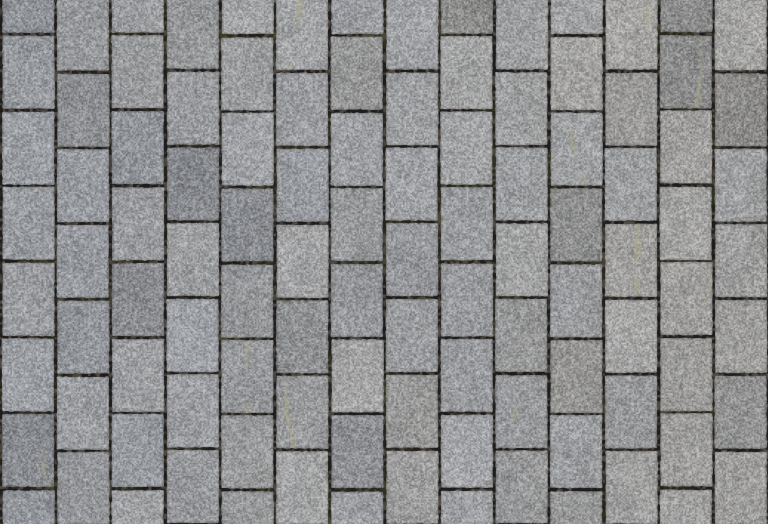
Write a Shadertoy shader that draws this texture.

```glsl
// Grey granite paving: upright blocks in columns, every second column shifted
// by half a block. Rounded boxes give the joints; hashed tones, fine grain,
// mossy joints, faint yellowish streaks and pale scuffs give the wear.

const vec2 REPEATS = vec2(14.01, 6.92);    // blocks across and down
const vec2 BLOCK = vec2(1.0, 1.383);       // block size in column widths
const float HALF_GAP = 0.025;
const float CORNER = 0.025;

const vec3 STONE_COOL = vec3(0.594, 0.605, 0.625);
const vec3 STONE_WARM = vec3(0.622, 0.620, 0.615);
const vec3 JOINT_DARK = vec3(0.12, 0.11, 0.11);
const vec3 JOINT_SOIL = vec3(0.31, 0.29, 0.26);
const vec3 MOSS = vec3(0.27, 0.27, 0.14);
const vec3 STREAK = vec3(0.68, 0.67, 0.54);
const vec3 SCUFF = vec3(0.80, 0.80, 0.79);

float hash(vec2 p) {
    vec3 q = fract(vec3(p.xyx) * 0.1031);
    q += dot(q, q.yzx + 33.33);
    return fract((q.x + q.y) * q.z);
}

float noise(vec2 p) {
    vec2 i = floor(p), f = fract(p);
    f = f * f * (3.0 - 2.0 * f);
    float low = mix(hash(i), hash(i + vec2(1, 0)), f.x);
    float high = mix(hash(i + vec2(0, 1)), hash(i + vec2(1, 1)), f.x);
    return mix(low, high, f.y);
}

float roundBox(vec2 p, vec2 halfSize, float radius) {
    vec2 d = abs(p) - halfSize + radius;
    return length(max(d, 0.0)) + min(max(d.x, d.y), 0.0) - radius;
}

// Speckle of mixed sizes, centred on zero
float grain(vec2 p) {
    return 0.55 * noise(p * 37.0) + 0.30 * noise(p * 21.0 + 40.0)
         + 0.15 * noise(p * 67.0 + 80.0) - 0.5;
}

// Slanted, broken stain across a block
float streakMask(vec2 q, vec2 id, vec2 p) {
    float present = step(0.87, hash(id + 51.0));
    float slope = (hash(id + 57.0) - 0.5) * 0.5;
    float centre = (hash(id + 63.0) - 0.5) * 0.7 + 0.10 * noise(p * 4.0);
    float line = smoothstep(0.09, 0.0, abs(q.x - centre - slope * q.y));
    return present * line * smoothstep(0.25, 0.75, noise(p * vec2(9.0, 3.0)));
}

// Short pale scrape on a few blocks
float scuffMask(vec2 q, vec2 id, vec2 p) {
    float present = step(0.94, hash(id + 71.0));
    vec2 centre = (vec2(hash(id + 75.0), hash(id + 79.0)) - 0.5) * 0.6;
    vec2 r = q - centre;
    float d = length(vec2(r.x - r.y, (r.x + r.y) * 0.45));
    return present * smoothstep(0.09, 0.02, d + 0.06 * noise(p * 20.0));
}

vec3 stoneColor(vec2 q, vec2 id, vec2 p, float across) {
    float warmth = clamp(across + 0.7 * (hash(id + 11.0) - 0.5), 0.0, 1.0);
    float tone = 0.055 * (hash(id + 5.0) - 0.5);
    tone -= 0.055 * step(0.86, hash(id + 23.0));
    tone += 0.04 * (noise(p * 2.3) - 0.5) + 0.36 * grain(p);
    vec3 color = mix(STONE_COOL, STONE_WARM, warmth) + tone;
    color = mix(color, STREAK, 0.5 * streakMask(q, id, p));
    return mix(color, SCUFF, 0.7 * scuffMask(q, id, p));
}

vec3 jointColor(vec2 p) {
    float soil = smoothstep(0.35, 0.9, noise(p * 18.0));
    float moss = smoothstep(0.55, 0.85, noise(p * 1.7 + 9.0));
    vec3 color = mix(JOINT_DARK, JOINT_SOIL, soil);
    return mix(color, MOSS, 0.6 * moss * noise(p * 14.0 + 30.0));
}

void mainImage(out vec4 fragColor, in vec2 fragCoord) {
    vec2 uv = fragCoord / iResolution.xy;
    vec2 grid = uv * REPEATS - vec2(0.015, 0.0);
    vec2 p = grid * BLOCK + 7.0;
    float pixel = REPEATS.x / iResolution.x;

    // Half-block stagger, with a little drift per column
    float column = floor(grid.x);
    float stagger = mod(column, 2.0) < 0.5 ? 0.46 : -0.02;
    grid.y -= stagger + 0.03 * (hash(vec2(column + 20.0, 3.0)) - 0.5);
    vec2 id = floor(grid) + 20.0;

    // Block outline: slight misplacement and rough edges
    vec2 q = (fract(grid) - 0.5) * BLOCK;
    q += 0.018 * (vec2(hash(id + 31.0), hash(id + 37.0)) - 0.5);
    float d = roundBox(q, 0.5 * BLOCK - HALF_GAP, CORNER);
    d += 0.018 * (noise(p * 16.0) - 0.5);

    // Grimy rim, then stone over joint
    vec3 stone = stoneColor(q, id, p, uv.x);
    stone *= 1.0 - 0.14 * smoothstep(-0.045, 0.0, d);
    float cover = smoothstep(0.7 * pixel, -0.7 * pixel, d);
    fragColor = vec4(clamp(mix(jointColor(p), stone, cover), 0.0, 1.0), 1.0);
}
```
